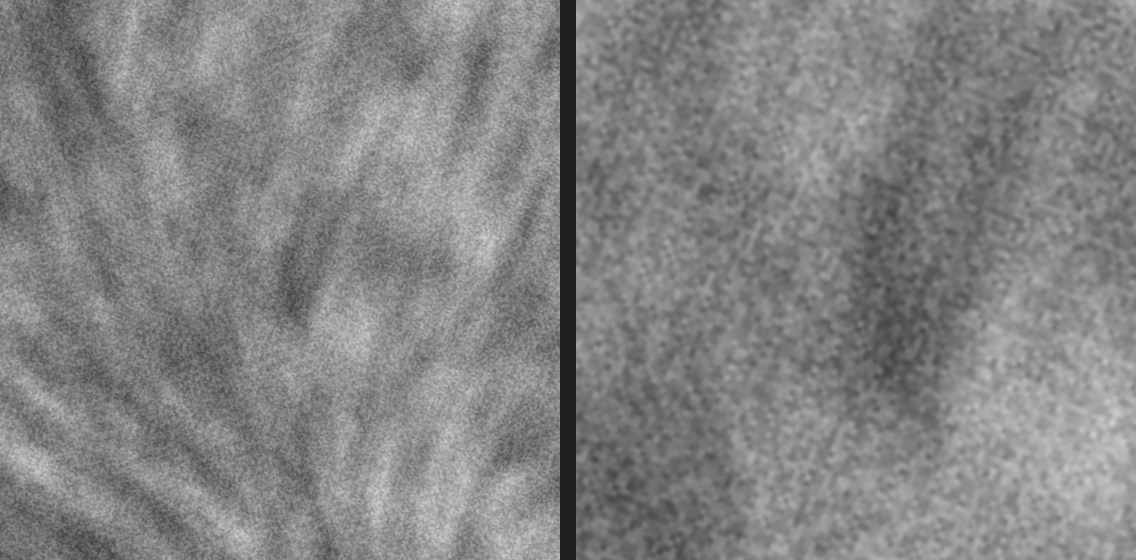
Left, the full canvas; right, a detail of the centre.
Reproduce this texture procedurally as a WebGL 1 fragment shader.

```glsl
precision highp float;
// Grey, grainy surface with soft light and dark streaks that follow a curving flow.
uniform vec2 u_resolution;

float hash(vec2 p) {
  return fract(sin(dot(p, vec2(127.1, 311.7))) * 43758.5453);
}

float valueNoise(vec2 p) {
  vec2 cell = floor(p);
  vec2 f = fract(p);
  f = f * f * (3.0 - 2.0 * f);
  float low = mix(hash(cell), hash(cell + vec2(1.0, 0.0)), f.x);
  float high = mix(hash(cell + vec2(0.0, 1.0)), hash(cell + vec2(1.0, 1.0)), f.x);
  return mix(low, high, f.y);
}

mat2 rotation(float angle) {
  float c = cos(angle), s = sin(angle);
  return mat2(c, s, -s, c);
}

float bell(float x, float width) {
  return exp(-x * x / (width * width));
}

// Falling to the right at lower left, upright in the middle, rising at right.
vec2 flowDirection(vec2 p) {
  float angle = 2.2 - 1.35 * p.x + 0.7 * (0.5 - p.y) * (1.0 - p.x);
  angle += 0.9 * (valueNoise(p * 3.5 + 17.0) - 0.5);
  return vec2(cos(angle), sin(angle));
}

// Blotches of three sizes, centred on zero.
float blotches(vec2 p) {
  float broad = valueNoise(rotation(0.6) * p * 7.0 + 3.0) - 0.5;
  float medium = valueNoise(rotation(1.1) * p * 17.0 + 41.0) - 0.5;
  float fine = valueNoise(rotation(0.3) * p * 36.0 + 73.0) - 0.5;
  return 0.32 * broad + 0.6 * medium + 0.5 * fine;
}

// Averages the blotches along the flow, both ways from p.
float streaks(vec2 p) {
  float sum = 0.0;
  float total = 0.0;
  for (int side = 0; side < 2; side++) {
    vec2 q = p;
    float heading = side == 0 ? 1.0 : -1.0;
    for (int i = 0; i < 8; i++) {
      float t = float(i) / 8.0;
      float weight = exp(-2.5 * t * t);
      sum += weight * blotches(q);
      total += weight;
      q += heading * 0.013 * flowDirection(q);
    }
  }
  return sum / total;
}

// Upright fold, slanting furrows at lower left, rising crease at right.
float folds(vec2 p) {
  p += 0.05 * (vec2(valueNoise(p * 8.0), valueNoise(p * 8.0 + 31.0)) - 0.5);
  float upright = bell(p.x - 0.41 - 0.02 * sin(p.y * 9.0), 0.045);
  upright *= smoothstep(0.25, 0.4, p.y);

  float slant = p.y + 0.8 * p.x;
  float furrows = cos((slant - 0.42) * 46.0);
  furrows *= smoothstep(0.52, 0.4, slant) * smoothstep(0.55, 0.4, p.x);

  float rise = p.y - 0.3 - 0.7 * (p.x - 0.7) - 2.0 * pow(p.x - 0.7, 2.0);
  float crease = bell(rise, 0.035) * smoothstep(0.68, 0.74, p.x);
  return 0.06 * upright + 0.045 * furrows + 0.075 * crease;
}

// Small cloudy patches without direction.
float mottling(vec2 p) {
  float sum = 0.0;
  float amplitude = 0.5;
  p *= 22.0;
  for (int i = 0; i < 3; i++) {
    sum += amplitude * (valueNoise(p) - 0.5);
    p = rotation(0.8) * p * 2.0 + 9.0;
    amplitude *= 0.7;
  }
  return sum;
}

// Two turned grids hide the lattice of the fine grain.
float grain(vec2 p) {
  float a = valueNoise(rotation(0.4) * p * 280.0 + 5.0);
  float b = valueNoise(rotation(1.2) * p * 220.0 + 60.0);
  return 0.6 * a + 0.4 * b - 0.5;
}

void main() {
  vec2 uv = gl_FragCoord.xy / u_resolution;
  float grey = 0.535 + 0.05 * (uv.x - 0.5) - folds(uv);
  grey += 0.5 * streaks(uv);
  grey += 0.14 * mottling(uv);
  grey += 0.27 * grain(uv);
  gl_FragColor = vec4(vec3(clamp(grey, 0.0, 1.0)), 1.0);
}
```
